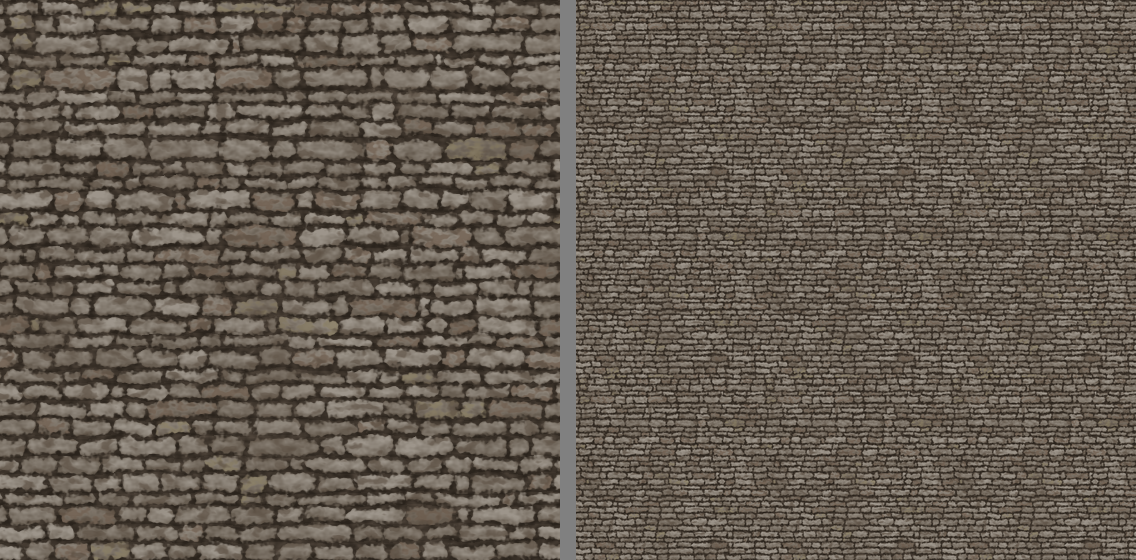
Left: one tile. Right: repeated 3 by 3.
A WebGL 2 fragment shader for this texture:

```glsl
#version 300 es
precision highp float;
// Seamless dry-stone wall: thin weathered stones in uneven courses with dark joints.

uniform vec2 u_resolution;
out vec4 fragColor;

// Layout; lengths are in course heights unless noted
const float COURSES = 32.0;
const float MIN_STONES = 12.0;      // fewest stones in a course
const float EXTRA_STONES = 5.0;     // random additional stones per course
const float COURSE_JITTER = 0.36;
const float STONE_JITTER = 0.85;
const vec2 JOINT = vec2(0.09, 0.085);
const float ROUNDNESS = 0.75;
const float RAGGEDNESS = 0.24;
const float SOFTNESS = 0.085;
const vec2 WANDER = vec2(0.004, 0.0065);  // canvas units

// Palette
const vec3 JOINT_DARK = vec3(0.165, 0.138, 0.110);
const vec3 JOINT_LIGHT = vec3(0.310, 0.268, 0.228);
const vec3 STONE_DARK = vec3(0.405, 0.365, 0.318);
const vec3 STONE_LIGHT = vec3(0.615, 0.585, 0.545);
const vec3 EARTH = vec3(0.350, 0.300, 0.250);
const vec3 OCHRE = vec3(0.530, 0.485, 0.370);
const vec3 RUST = vec3(0.430, 0.360, 0.300);

float hash(vec2 p) {
  vec3 q = fract(p.xyx * 0.1031);
  q += dot(q, q.yzx + 33.33);
  return fract((q.x + q.y) * q.z);
}

// Dot product with a random gradient at a wrapped lattice corner
float corner(vec2 cell, vec2 offset, vec2 period) {
  float angle = 6.2832 * hash(mod(cell, period) + period * 1.7);
  return dot(vec2(cos(angle), sin(angle)), offset);
}

// Gradient noise that wraps over the canvas, roughly -1 to 1
float noise(vec2 uv, vec2 period) {
  vec2 p = uv * period;
  vec2 c = floor(p);
  vec2 f = p - c;
  vec2 w = f * f * f * (f * (f * 6.0 - 15.0) + 10.0);
  vec2 e = vec2(1.0, 0.0);
  float low = mix(corner(c, f, period), corner(c + e.xy, f - e.xy, period), w.x);
  float high = mix(corner(c + e.yx, f - e.yx, period), corner(c + e.xx, f - e.xx, period), w.x);
  return 1.5 * mix(low, high, w.y);
}

float jointAt(float i, float count, float seed, float jitter) {
  return i + jitter * (hash(vec2(mod(i, count), seed)) - 0.5);
}

// Irregular repeat: wrapped index, distance from lower joint, span size
vec3 span(float x, float count, float seed, float jitter) {
  float i = floor(x);
  if (x < jointAt(i, count, seed, jitter)) i -= 1.0;
  else if (x >= jointAt(i + 1.0, count, seed, jitter)) i += 1.0;
  float low = jointAt(i, count, seed, jitter);
  return vec3(mod(i, count), x - low, jointAt(i + 1.0, count, seed, jitter) - low);
}

float roundedBox(vec2 p, vec2 halfSize, float radius) {
  vec2 d = abs(p) - halfSize + radius;
  return length(max(d, 0.0)) + min(max(d.x, d.y), 0.0) - radius;
}

void main() {
  vec2 uv = gl_FragCoord.xy / u_resolution;

  // Wandering courses
  vec2 bent = uv + WANDER * vec2(noise(uv, vec2(37.0, 61.0)), noise(uv, vec2(17.0, 23.0)));

  // Course, then stone within it
  vec3 course = span(bent.y * COURSES, COURSES, 91.0, COURSE_JITTER);
  float seed = course.x + 7.0;
  float count = MIN_STONES + floor(EXTRA_STONES * hash(vec2(seed, 53.0)));
  vec3 stone = span(bent.x * count + hash(vec2(seed, 19.0)), count, seed, STONE_JITTER);
  vec2 id = vec2(stone.x + 101.0, seed);
  float aspect = COURSES / count;

  // Stone outline with random height and ragged edge
  vec2 size = vec2(stone.z * aspect, course.z);
  vec2 local = vec2(stone.y * aspect, course.y) - 0.5 * size;
  vec2 halfSize = max(0.5 * size - JOINT, 0.08);
  float slack = 0.22 * halfSize.y * hash(id + 31.0);
  halfSize.y -= slack;
  local.y -= slack * (2.0 * hash(id + 47.0) - 1.0);
  float radius = ROUNDNESS * min(halfSize.x, halfSize.y);
  float ragged = 0.6 * noise(uv, vec2(71.0, 83.0)) + 0.4 * noise(uv, vec2(149.0, 163.0));
  float edge = roundedBox(local, halfSize, radius) + RAGGEDNESS * ragged;
  float softness = max(SOFTNESS, COURSES / u_resolution.y);
  float cover = 1.0 - smoothstep(-softness, softness, edge);

  // Painted blotches on the stone face
  float blotch = noise(uv, vec2(43.0, 79.0));
  float dab = noise(uv, vec2(113.0, 157.0));
  float tone = 0.60 + 0.55 * (hash(id) - 0.5) + 0.38 * blotch + 0.20 * dab;
  tone += 0.18 * local.y / halfSize.y - 0.35 * smoothstep(-0.25, 0.05, edge);
  vec3 face = mix(STONE_DARK, STONE_LIGHT, clamp(tone, 0.0, 1.0));
  float kind = hash(id + 73.0);
  float patchy = smoothstep(-0.35, 0.35, blotch + dab * 0.5);
  face = mix(face, OCHRE, step(0.93, kind) * 0.65 * patchy);
  face = mix(face, RUST, step(kind, 0.13) * 0.75 * patchy);

  // Earth stains and broad faded areas
  float stain = smoothstep(0.15, 0.60, noise(uv, vec2(29.0, 53.0)) + 0.25 * dab);
  float faded = smoothstep(0.0, 0.7, noise(uv, vec2(5.0, 7.0)));
  face = mix(face, EARTH, 0.65 * stain + 0.20 * faded * (1.0 - stain));

  // Joints, darkest just below each stone
  float grit = 0.42 + 0.45 * noise(uv, vec2(59.0, 97.0)) + 0.2 * dab + 0.2 * faded;
  grit -= 0.2 * step(local.y, 0.0);
  vec3 gap = mix(JOINT_DARK, JOINT_LIGHT, clamp(grit, 0.0, 1.0));

  fragColor = vec4(mix(gap, face, cover), 1.0);
}
```
